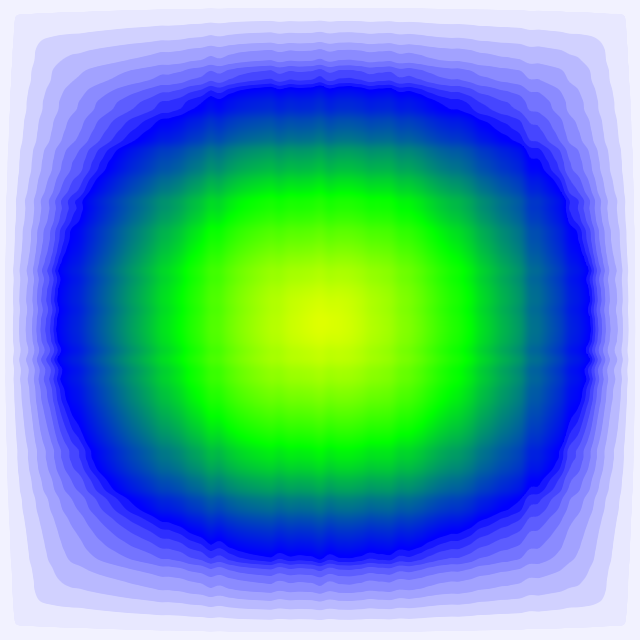
Give the GLSL for this background, as a Shadertoy shader.

```glsl
#define CENTER vec2(0.505, 0.497)
#define RADII vec2(0.410, 0.362)
#define ROUNDNESS 2.4
#define GREEN_RADIUS 0.55
#define EDGE_PULL 1.5
#define BANDS 11.0
#define MAX_PALE 0.95
#define PEAK_RED 0.87
#define GRAIN 0.022
#define GRAIN_SCALE 64.0

const vec3 BLUE = vec3(0.0, 0.0, 1.0);
const vec3 GREEN = vec3(0.0, 1.0, 0.0);
const vec3 YELLOW = vec3(PEAK_RED, 1.0, 0.0);

float hash(float n) {
    n = fract(n * 0.1031);
    n *= n + 33.33;
    return fract(n * (n + n));
}

// Smooth one-dimensional noise in -0.5..0.5
float streak(float x) {
    float cell = floor(x);
    float blend = smoothstep(0.0, 1.0, x - cell);
    return mix(hash(cell), hash(cell + 1.0), blend) - 0.5;
}

// Rounded distance from the centre: 1 on the blue ring
float ringRadius(vec2 uv) {
    vec2 p = pow(abs(uv - CENTER) / RADII, vec2(ROUNDNESS));
    return pow(p.x + p.y, 1.0 / ROUNDNESS);
}

// Distance to the nearest canvas edge, softened along the diagonals
float borderDistance(vec2 uv) {
    vec2 d = max(min(uv, 1.0 - uv), 0.001);
    vec2 inverse = pow(d, vec2(-6.0));
    return pow(inverse.x + inverse.y, -1.0 / 6.0);
}

// Flat steps with antialiased borders
float softSteps(float value) {
    float scaled = value * BANDS + 0.5;
    float width = clamp(fwidth(scaled), 0.02, 0.5);
    float rise = smoothstep(1.0 - width, 1.0, fract(scaled));
    return (floor(scaled) + rise) / BANDS;
}

void mainImage(out vec4 fragColor, in vec2 fragCoord) {
    vec2 uv = fragCoord / iResolution.xy;

    // Row and column grain makes the contours ragged
    float grain = streak(uv.x * GRAIN_SCALE + 17.0)
                + streak(uv.y * GRAIN_SCALE + 131.0);
    float radius = ringRadius(uv) + GRAIN * grain;

    // Yellow core, green ring, blue rim
    float core = clamp(radius / GREEN_RADIUS, 0.0, 1.0);
    float rim = clamp((radius - GREEN_RADIUS) / (1.0 - GREEN_RADIUS), 0.0, 1.0);
    vec3 color = mix(YELLOW, GREEN, pow(core, 1.5));
    color = mix(color, BLUE, rim);

    // Pale stepped halo rising to the canvas edge
    float outside = max(radius - 1.0, 0.0);
    float pale = outside / (outside + EDGE_PULL * borderDistance(uv));
    color = mix(color, vec3(1.0), min(softSteps(pale), MAX_PALE));

    fragColor = vec4(color, 1.0);
}
```
